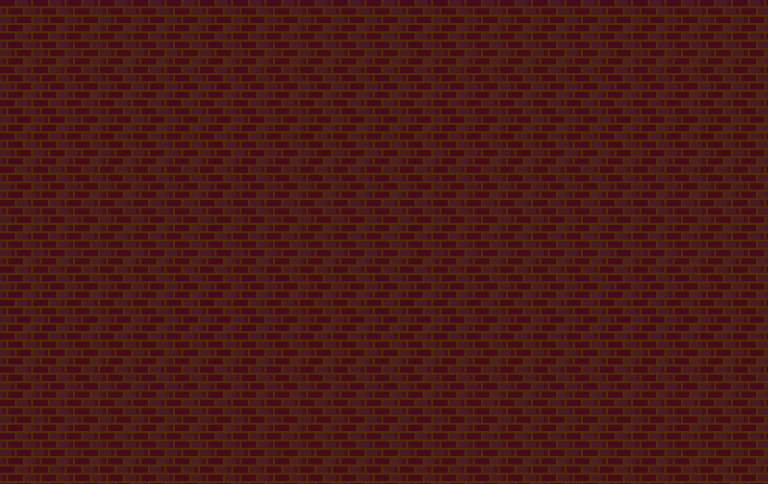
Reproduce this pattern procedurally as a WebGL 2 fragment shader.

```glsl
#version 300 es
precision highp float;
// Dark brick wall: small maroon and plum bricks in running bond with olive-brown mortar.

uniform vec2 u_resolution;
out vec4 outColor;

const float TILES_ACROSS = 23.05;         // each tile is two bricks wide, four courses high
const float BRICKS_PER_TILE = 2.0;
const float COURSES_PER_TILE = 4.0;
const vec2 BRICK_SIZE = vec2(0.88, 0.75); // share of a cell, the rest is mortar
const int SAMPLES = 4;                    // per pixel side

const vec3 MORTAR = vec3(0.31, 0.18, 0.02);
const vec3 MAROON = vec3(0.28, 0.04, 0.10);
const vec3 PLUM = vec3(0.29, 0.10, 0.14);
const vec3 FADED = vec3(0.31, 0.15, 0.16);

// Colour of one brick; kind 0 is maroon, kind 1 is plum with a darker end
vec3 brickColor(float x, float kind, float course) {
  float plumAmount = mix(1.0, 0.25, step(0.66, x));
  vec3 color = mix(MAROON, PLUM, kind * plumAmount);
  // Pale end in one course of four
  float pale = step(x, 0.44) * kind * step(2.5, course);
  return mix(color, FADED, 0.4 * pale);
}

// Wall colour at a point in tile units from the top left
vec3 wallColor(vec2 tile) {
  vec2 wall = tile * vec2(BRICKS_PER_TILE, COURSES_PER_TILE);
  float course = mod(floor(wall.y), COURSES_PER_TILE);

  // Courses step half a brick to the right, then back
  wall.x -= 0.5 * (2.0 - abs(course - 2.0));

  vec2 local = fract(wall);
  float kind = mod(floor(wall.x), BRICKS_PER_TILE);
  vec2 inside = step(local, BRICK_SIZE);
  return mix(MORTAR, brickColor(local.x, kind, course), inside.x * inside.y);
}

void main() {
  vec2 fromTop = vec2(gl_FragCoord.x, u_resolution.y - gl_FragCoord.y);
  float tilesPerPixel = TILES_ACROSS / u_resolution.x;

  // Average a grid of samples to smooth the edges
  vec3 sum = vec3(0.0);
  for (int j = 0; j < SAMPLES; j++) {
    for (int i = 0; i < SAMPLES; i++) {
      vec2 offset = (vec2(i, j) + 0.5) / float(SAMPLES) - 0.5;
      sum += wallColor((fromTop + offset) * tilesPerPixel);
    }
  }
  outColor = vec4(sum / float(SAMPLES * SAMPLES), 1.0);
}
```
